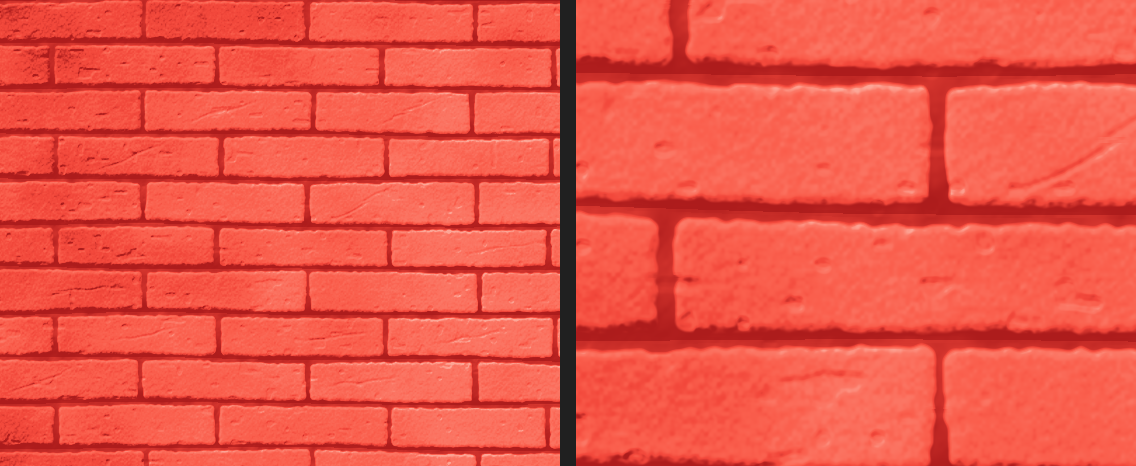
Left: the whole. Right: its middle third, enlarged.
Reproduce this texture procedurally as a Shadertoy shader.

```glsl
float hash(vec2 p) {
    vec3 q = fract(p.xyx * 0.1031);
    q += dot(q, q.yzx + 33.33);
    return fract((q.x + q.y) * q.z);
}

float noise(vec2 p) {
    vec2 i = floor(p), f = fract(p);
    f = f * f * (3.0 - 2.0 * f);
    return mix(mix(hash(i), hash(i + vec2(1, 0)), f.x),
               mix(hash(i + vec2(0, 1)), hash(i + vec2(1, 1)), f.x), f.y);
}

// Distance inside the nearest brick edge (negative in mortar), one unit per course
float brickEdge(vec2 p, out vec2 id, out vec2 local) {
    const float pitch = 3.69;
    p.y += 0.1 * (noise(vec2(p.x * 0.3, floor(p.y + 0.5) * 7.0)) - 0.5) - 0.005 * (p.x - 6.0);
    float row = floor(p.y);
    float x = p.x / pitch - mix(0.872, 0.33, mod(row, 2.0));
    float joint = floor(x + 0.5);
    float dx = (x - joint - 0.05 * (hash(vec2(joint + 20.0, row + 5.0)) - 0.5)) * pitch;

    id = vec2(joint + step(0.0, dx) + 20.0, row + 5.0);
    local = vec2(dx < 0.0 ? dx + pitch : dx, fract(p.y));

    // Slightly rounded corners and ragged arrises
    vec2 inset = vec2(abs(dx), 0.5 - abs(local.y - 0.5)) - vec2(0.05, 0.062);
    float edge = 0.09 - length(max(0.09 - inset, 0.0));
    return edge + 0.04 * (noise(p * 2.5) - 0.5) + 0.035 * (noise(p * 11.0) - 0.5);
}

float wallHeight(vec2 p) {
    vec2 id, local;
    float edge = brickEdge(p, id, local);
    float h = 0.75 * smoothstep(-0.03, 0.075, edge);

    // Rough paint, pits and vertical drag marks
    h += 0.12 * noise(p * 4.0) + 0.15 * noise(p * 10.0) + 0.15 * noise(p * 23.0);
    h -= 0.35 * smoothstep(0.78, 0.92, noise(p * vec2(5.0, 7.0) + 31.0));
    h += 0.3 * noise(vec2(p.x * 5.0 + id.y * 9.0, p.y * 0.8));

    // Slanted crease on some bricks
    float along = local.x - mix(0.9, 2.8, hash(id + 17.0));
    float slant = local.y - 0.5 + mix(0.1, 0.6, hash(id + 3.0)) * along;
    slant += 0.08 * (noise(p * 3.0) - 0.5);
    float crease = (1.0 - smoothstep(0.0, 0.05, abs(slant))) * (1.0 - smoothstep(0.3, 1.0, abs(along)));
    return h - 0.28 * crease * step(0.7, hash(id + 9.0));
}

vec3 paint(float tone) {
    vec3 c = mix(vec3(0.68, 0.11, 0.11), vec3(0.95, 0.28, 0.23), smoothstep(0.0, 0.26, tone));
    c = mix(c, vec3(0.98, 0.37, 0.30), smoothstep(0.24, 0.46, tone));
    c = mix(c, vec3(0.985, 0.46, 0.39), smoothstep(0.42, 0.72, tone));
    return mix(c, vec3(0.99, 0.65, 0.59), smoothstep(0.7, 0.98, tone));
}

void mainImage(out vec4 fragColor, in vec2 fragCoord) {
    vec2 uv = fragCoord / iResolution.xy;
    vec2 p = vec2(fragCoord.x, iResolution.y - fragCoord.y) / iResolution.y * 10.38;

    vec2 id, local;
    float edge = brickEdge(p, id, local);

    // Slope towards light from above, slightly to the left
    vec2 e = vec2(0.024, 0.0);
    float slope = wallHeight(p + e.yx) - wallHeight(p - e.yx)
                + 0.4 * (wallHeight(p + e) - wallHeight(p - e));

    // Broad light falloff, brick variation, smears and fine grain
    float tone = 0.33 + 0.26 * smoothstep(0.0, 0.8, uv.x) - 0.16 * smoothstep(0.6, 1.0, uv.y);
    tone -= 0.08 * smoothstep(0.3, 0.0, uv.y) * (1.0 - uv.x);
    tone += 0.1 * (hash(id + 41.0) - 0.5) + 0.22 * (noise(p * 0.8) - 0.5);
    tone += 0.1 * (noise(p * vec2(1.5, 2.5) + 50.0) - 0.5) + 0.12 * (noise(p * 32.0) - 0.5);

    // Mortar is darkest in the shade just under each brick
    float shade = smoothstep(0.5, 0.95, local.y);
    float mortar = 0.11 - 0.08 * shade + 0.07 * (noise(p * 5.0) - 0.5);
    float face = smoothstep(-0.01, 0.03, edge);

    // Patchy glints on lit arrises, deeper shade on lower ones
    float glint = slope * mix(0.35, 0.75, noise(p * vec2(1.6, 3.0) + 12.0));
    float light = slope > 0.0 ? min(glint, 0.42) : max(0.65 * slope, -0.4);
    tone = mix(mortar, tone, face) + light * mix(0.12, 1.0, face);

    fragColor = vec4(paint(tone), 1.0);
}
```
